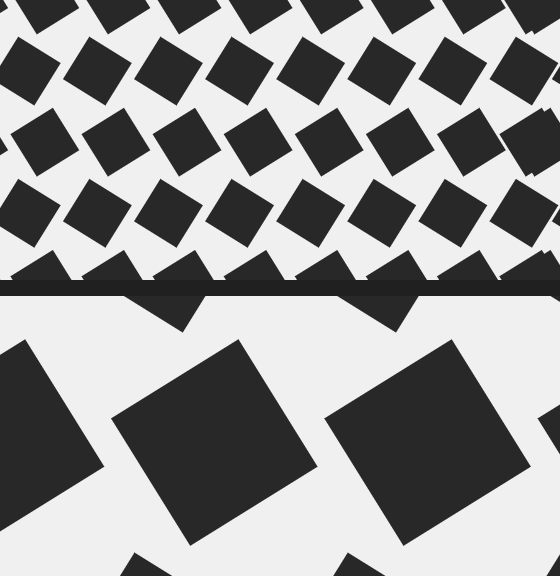
Top: the whole. Bottom: its middle third, enlarged.
Reproduce this pattern procedurally as a WebGL 2 fragment shader.

```glsl
#version 300 es
precision highp float;
// Rows of dark squares tilted alternately left and right, with an overlapping seam at the right edge.

uniform vec2 u_resolution;
out vec4 fragColor;

// Lengths are in units of the canvas height.
const float PITCH = 0.2539;       // spacing of squares and of rows
const float HALF_SIDE = 0.0893;   // half the side of a square
const float TILT = 0.556;         // rotation in radians
const float ROW_START = 0.0938;   // first centre, mirrored on alternate rows
const float TILE_WIDTH = 2.0;     // distance after which the rows start again

const vec3 PAPER = vec3(0.94);
const vec3 INK = vec3(0.157);

vec2 rotate(vec2 p, float angle) {
    float c = cos(angle), s = sin(angle);
    return vec2(c * p.x + s * p.y, c * p.y - s * p.x);
}

float squareDistance(vec2 p, float halfSide) {
    vec2 d = abs(p) - halfSide;
    return length(max(d, 0.0)) + min(max(d.x, d.y), 0.0);
}

// Distance to a row of tilted squares that begins at startX and runs right.
float rowDistance(vec2 p, float startX, float tilt) {
    float column = max(floor((p.x - startX) / PITCH + 0.5), 0.0);
    vec2 local = vec2(p.x - startX - column * PITCH, p.y);
    return squareDistance(rotate(local, tilt), HALF_SIDE);
}

void main() {
    vec2 p = gl_FragCoord.xy / u_resolution.y;
    float pixel = 1.0 / u_resolution.y;

    // Rows are counted down from the top edge.
    float row = floor((1.0 - p.y) / PITCH + 0.5);
    vec2 rowPoint = vec2(p.x, p.y - 1.0 + row * PITCH);
    float side = mod(row, 2.0) < 0.5 ? -1.0 : 1.0;
    float startX = side * ROW_START;
    float tilt = -side * TILT;

    // The next tile overlaps the end of this one.
    float d = min(rowDistance(rowPoint, startX, tilt),
                  rowDistance(rowPoint, startX + TILE_WIDTH, tilt));

    float coverage = clamp(0.5 - d / pixel, 0.0, 1.0);
    fragColor = vec4(mix(PAPER, INK, coverage), 1.0);
}
```
